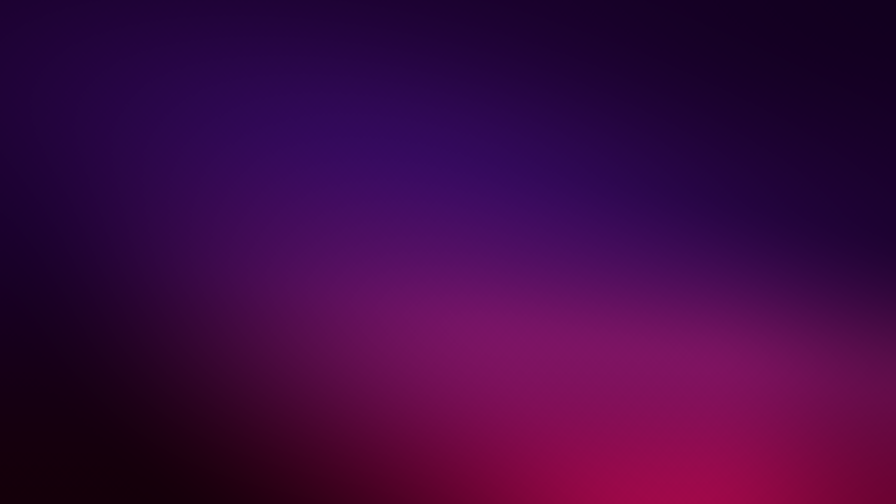
A Shadertoy shader for this background:

```glsl
// Soft violet and magenta light sweeping across a dark night gradient.

const vec3 EMBER   = vec3(0.08, 0.00, 0.04);
const vec3 NIGHT   = vec3(0.09, 0.00, 0.155);
const vec3 VIOLET  = vec3(0.12, 0.04, 0.22);
const vec3 ORCHID  = vec3(0.42, 0.08, 0.44);
const vec3 MAGENTA = vec3(0.49, 0.08, 0.39);
const vec3 CRIMSON = vec3(0.49, 0.00, 0.22);
const vec3 ROSE    = vec3(0.14, 0.03, 0.06);

// Elliptical Gaussian light, sheared so that it descends to the right.
float glow(vec2 p, vec2 center, vec2 radius, float slope) {
    vec2 d = p - center;
    d.y += slope * d.x;
    d /= radius;
    return exp(-dot(d, d));
}

// Area below a slanted ridge and right of a curved shadow edge.
float sweepMask(vec2 p) {
    float ridge = 0.56 - 0.31 * (p.x - 0.45);
    float below = 1.0 - smoothstep(ridge - 0.20, ridge + 0.17, p.y);
    float lift = max(1.0 - 2.0 * p.y, 0.0);
    float shadowEdge = 0.30 + 0.16 * lift * lift;
    float inside = smoothstep(shadowEdge - 0.30, shadowEdge + 0.26, p.x);
    float rightFade = 1.0 - 0.25 * smoothstep(0.78, 1.0, p.x);
    return below * inside * rightFade;
}

// Vertical colour ramp inside the warm sweep.
vec3 sweepColor(float y) {
    vec3 lower = mix(CRIMSON, MAGENTA, smoothstep(-0.05, 0.34, y));
    return mix(lower, ORCHID, smoothstep(0.28, 0.52, y));
}

// Faint woven grain from layered sines.
float weave(vec2 p) {
    float fine = sin(p.x * 520.0 + sin(p.y * 43.0)) * sin(p.y * 490.0);
    float broad = sin(p.x * 211.0 + p.y * 37.0) * sin(p.y * 187.0);
    return 0.6 * fine + 0.4 * broad;
}

void mainImage(out vec4 fragColor, in vec2 fragCoord) {
    vec2 uv = fragCoord / iResolution.xy;
    float aspect = iResolution.x / iResolution.y;

    // Dark base and the cool light above the ridge
    vec3 color = mix(EMBER, NIGHT, smoothstep(0.0, 0.60, uv.y));
    color += VIOLET * glow(uv, vec2(0.47, 0.64), vec2(0.42, 0.28), 0.36);

    // Warm sweep with a rose light at the lower edge
    color = mix(color, sweepColor(uv.y), sweepMask(uv));
    color += ROSE * glow(uv, vec2(0.76, -0.02), vec2(0.20, 0.17), 0.0);

    // Dim the upper right corner, then add the grain
    color *= 1.0 - 0.22 * glow(uv, vec2(1.0, 1.0), vec2(0.30, 0.25), 0.0);
    color *= 1.0 + 0.012 * weave(uv * vec2(aspect, 1.0));

    fragColor = vec4(clamp(color, 0.0, 1.0), 1.0);
}
```
